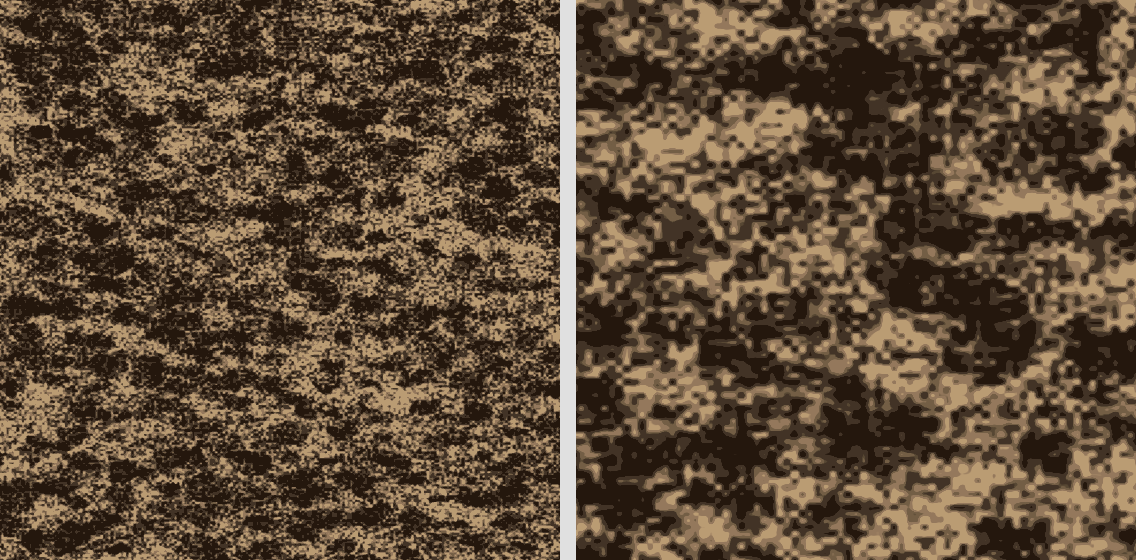
Left: the whole. Right: its middle third, enlarged.
Give the GLSL for this texture, as a WebGL 2 fragment shader.

```glsl
#version 300 es
precision highp float;

uniform vec2 u_resolution;
out vec4 fragColor;

const vec3 PALETTE[6] = vec3[6](
    vec3(0.14, 0.09, 0.05), vec3(0.26, 0.20, 0.15), vec3(0.34, 0.28, 0.20),
    vec3(0.45, 0.37, 0.27), vec3(0.58, 0.47, 0.36), vec3(0.73, 0.61, 0.45));
// Cumulative area covered below each colour step
const float STEPS[5] = float[5](0.27, 0.61, 0.65, 0.79, 0.91);

// Integer hash giving two values in 0..1
vec2 hash2(vec2 cell, uint seed) {
    uvec2 v = uvec2(ivec2(cell)) * 1664525u + 1013904223u + seed * 747796405u;
    v.x += v.y * 1664525u;
    v.y += v.x * 1664525u;
    v ^= v >> 16u;
    v.x += v.y * 1664525u;
    v.y += v.x * 1664525u;
    v ^= v >> 16u;
    return vec2(v >> 8u) / 16777216.0;
}

float valueNoise(vec2 p, uint seed) {
    vec2 i = floor(p);
    vec2 f = fract(p);
    f = f * f * (3.0 - 2.0 * f);
    float bottom = mix(hash2(i, seed).x, hash2(i + vec2(1, 0), seed).x, f.x);
    float top = mix(hash2(i + vec2(0, 1), seed).x, hash2(i + vec2(1, 1), seed).x, f.x);
    return mix(bottom, top, f.y);
}

float fbm(vec2 p, uint seed) {
    float sum = 0.0;
    float weight = 0.5;
    for (uint octave = 0u; octave < 4u; octave++) {
        sum += weight * valueNoise(p, seed + octave);
        p = p * 2.03 + 7.3;
        weight *= 0.5;
    }
    return sum / 0.9375;
}

// Scattered, tilted oval clumps: 1 inside, 0 outside
float clumps(vec2 p, uint seed) {
    vec2 base = floor(p);
    float cover = 0.0;
    for (int y = -1; y <= 1; y++) {
        for (int x = -1; x <= 1; x++) {
            vec2 cell = base + vec2(x, y);
            vec2 shape = hash2(cell, seed + 1u);
            vec2 offset = p - cell - 0.1 - 0.8 * hash2(cell, seed);
            offset.y += offset.x * (shape.y - 0.4) * 0.8;
            float radius = mix(0.2, 0.55, shape.x);
            float inside = 1.0 - smoothstep(0.6, 1.15, length(offset) / radius);
            cover = max(cover, inside);
        }
    }
    return cover;
}

vec3 soilColour(float level, float blend) {
    vec3 colour = PALETTE[0];
    for (int i = 0; i < 5; i++) {
        float amount = smoothstep(STEPS[i] - blend, STEPS[i] + blend, level);
        colour = mix(colour, PALETTE[i + 1], amount);
    }
    return colour;
}

void main() {
    vec2 p = gl_FragCoord.xy / u_resolution.y;

    // Gently bent layers with ragged edges
    vec2 bent = p;
    bent.y += 0.05 * (valueNoise(p * vec2(3.0, 4.0), 11u) - 0.5);
    vec2 ragged = vec2(valueNoise(p * vec2(50.0, 70.0), 21u),
                       valueNoise(p * vec2(50.0, 70.0), 22u)) - 0.5;
    bent += ragged * vec2(0.024, 0.014);

    // Layers, clumps, thin streaks and fine grain
    float strata = fbm(bent * vec2(13.0, 38.0), 31u) - 0.5;
    float dark = clumps(bent * vec2(12.5, 23.0), 41u) - 0.36;
    float streak = valueNoise(bent * vec2(50.0, 125.0), 51u) - 0.5;
    float grain = valueNoise(p * vec2(220.0, 255.0), 61u) - 0.5;
    float tone = 1.1 * strata - 0.5 * dark + 0.55 * streak + 1.15 * grain;

    // Spread the tones evenly over 0..1 before colouring
    float level = 1.0 / (1.0 + exp(-5.0 * tone));
    fragColor = vec4(soilColour(level, 0.012), 1.0);
}
```
